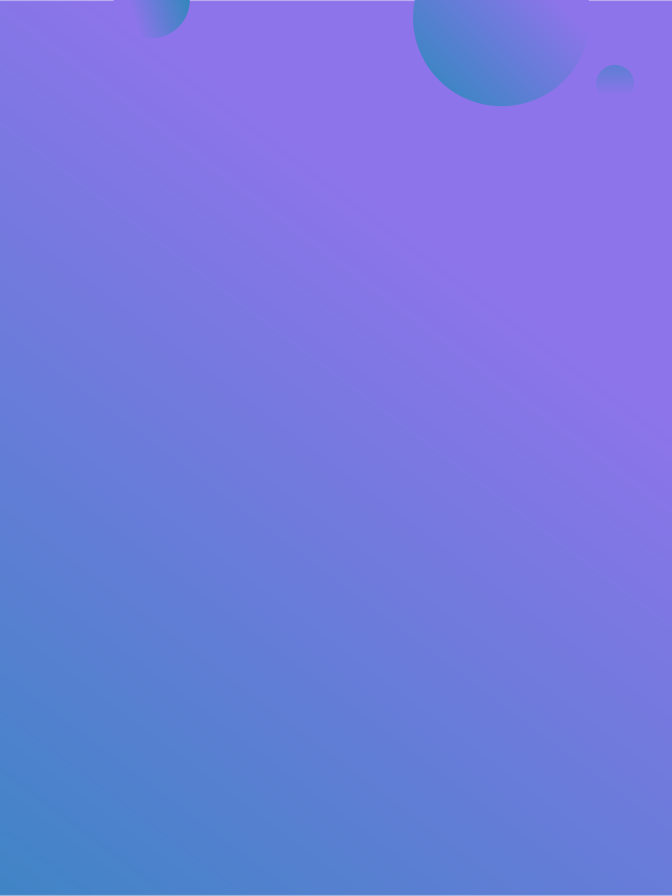
This background is drawn by a Shadertoy shader. Its source:

```glsl
// A diagonal blue-to-violet backdrop with three softly fading balls near the top.
// Every surface is a clamped linear gradient; discs are cut by a distance function
// and thin pale hairlines run along the top and bottom edges.

const vec2 CANVAS = vec2(0.75, 1.0);
const vec3 BLUE   = vec3(0.25, 0.52, 0.775);
const vec3 TEAL   = vec3(0.19, 0.53, 0.735);
const vec3 VIOLET = vec3(0.553, 0.455, 0.918);

// Gradient between two colours as s runs from first to last
vec3 ramp(vec3 from, vec3 to, float s, float first, float last) {
    return mix(from, to, clamp((s - first) / (last - first), 0.0, 1.0));
}

// Smooth coverage of a disc; pixel is the antialiasing width
float disc(vec2 p, vec2 centre, float radius, float pixel) {
    float d = length(p - centre) - radius;
    return clamp(0.5 - d / pixel, 0.0, 1.0);
}

// Paints a ball shaded along fadeDir, in units of its radius
vec3 paintBall(vec3 base, vec2 p, vec2 centre, float radius, vec2 fadeDir,
               vec3 tint, vec2 range, float pixel) {
    float s = dot(p - centre, normalize(fadeDir)) / radius;
    vec3 shade = ramp(tint, VIOLET, s, range.x, range.y);
    return mix(base, shade, disc(p, centre, radius, pixel));
}

// Coverage of a band reaching a given width in from an edge
float hairline(float edgeDistance, float width, float pixel) {
    return clamp((width - edgeDistance) / pixel + 0.5, 0.0, 1.0);
}

void mainImage(out vec4 fragColor, in vec2 fragCoord) {
    vec2 p = fragCoord / iResolution.xy * CANVAS;
    float pixel = 1.0 / iResolution.y;

    // Backdrop along the canvas diagonal
    float along = dot(p, CANVAS) / dot(CANVAS, CANVAS);
    vec3 color = ramp(BLUE, VIOLET, along, 0.0, 0.70);

    // Pale edge lines
    float edge = hairline(min(p.y, 1.0 - p.y), 0.0012, pixel);
    color = mix(color, vec3(1.0), 0.4 * edge);

    // Balls: large, upper left, small right
    color = paintBall(color, p, vec2(0.560, 0.9805), 0.099,
                      vec2(1.0, 1.0), BLUE, vec2(-1.0, 0.6), pixel);
    color = paintBall(color, p, vec2(0.1693, 1.0), 0.0425,
                      vec2(-0.95, -0.3), TEAL, vec2(-1.0, 0.6), pixel);
    color = paintBall(color, p, vec2(0.6865, 0.9063), 0.0212,
                      vec2(0.0, -1.0), BLUE, vec2(-1.9, 0.6), pixel);

    fragColor = vec4(color, 1.0);
}
```
